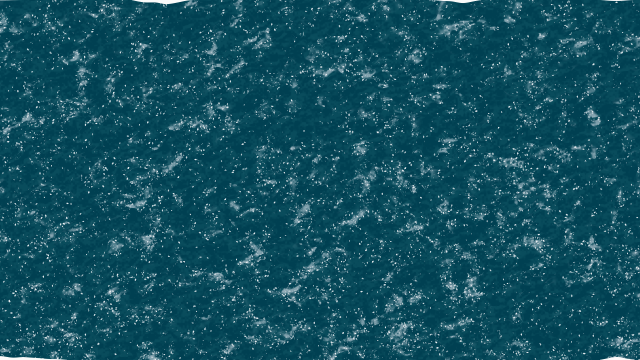
This texture is drawn by a Shadertoy shader. Its source:

```glsl
// Deep teal water seen from above, covered in clustered white glints.
// Warped diagonal noise drives the swell, small foam wisps and glint
// density; glints are jittered ellipses on two grids, with ragged pale rims.

const vec3 DEEP_TEAL = vec3(0.00, 0.250, 0.320);
const vec3 LIT_TEAL  = vec3(0.035, 0.300, 0.362);
const vec3 FOAM      = vec3(0.74, 0.80, 0.84);
const vec3 GLINT     = vec3(0.97, 0.97, 0.98);
const vec3 PAPER     = vec3(0.98);

const float DRIFT_ANGLE   = 0.68;   // direction of the streaks, radians
const float WARP          = 0.020;  // bending of the patches
const float COARSE_CELLS  = 128.0;  // glint cells per canvas height
const float FINE_CELLS    = 180.0;
const float COARSE_RADIUS = 0.0019;
const float FINE_RADIUS   = 0.0012;
const float GLINT_FLOOR   = 0.025;
const float GLINT_DENSITY = 0.36;
const float FOAM_STRENGTH = 0.66;
const float STRAND_STRENGTH = 0.10;
const float BORDER_DEPTH  = 0.010;

float hash(vec2 p) {
    return fract(sin(dot(p, vec2(127.1, 311.7))) * 43758.5453);
}

float noise(vec2 p) {
    vec2 i = floor(p), f = fract(p);
    f = f * f * (3.0 - 2.0 * f);
    return mix(mix(hash(i), hash(i + vec2(1, 0)), f.x),
               mix(hash(i + vec2(0, 1)), hash(i + vec2(1, 1)), f.x), f.y);
}

vec2 rotate(vec2 p, float angle) {
    float c = cos(angle), s = sin(angle);
    return vec2(c * p.x + s * p.y, c * p.y - s * p.x);
}

vec2 warp(vec2 p) {
    return p + WARP * (vec2(noise(p * 30.0), noise(p * 30.0 + 40.0)) - 0.5);
}

// Where the light gathers: faint diagonal bands broken into small patches
float cluster(vec2 p) {
    vec2 q = rotate(p, DRIFT_ANGLE);
    float bands = noise(q * vec2(9.0, 18.0) + 3.0);
    float patches = noise(q * vec2(27.0, 40.0) + 17.0);
    float flecks = noise(p * vec2(54.0, 76.0) + 29.0);
    return 0.17 * bands + 0.38 * patches + 0.45 * flecks;
}

// Small ellipses of random size, tilt and brightness
float glints(vec2 p, float cells, float radius, float pixel, float seed) {
    vec2 home = floor(p * cells);
    float light = 0.0;
    for (int y = -1; y <= 1; y++) {
        for (int x = -1; x <= 1; x++) {
            vec2 id = home + vec2(x, y);
            vec2 key = id + seed;
            vec2 jitter = vec2(hash(key + 5.3), hash(key + 9.1));
            vec2 center = (id + jitter) / cells;
            float gather = smoothstep(0.40, 0.74, cluster(warp(center)));
            float density = GLINT_FLOOR + GLINT_DENSITY * gather;
            density *= mix(1.2, 0.8, center.y);
            if (hash(key) < density) {
                float size = radius * mix(0.6, 1.35, hash(key + 2.7));
                vec2 d = rotate(p - center, 3.1 * hash(key + 7.9));
                float dist = length(d * vec2(0.82, 1.2));
                float cover = clamp((size - dist) / pixel + 0.5, 0.0, 1.0);
                light = max(light, cover * mix(0.5, 1.0, hash(key + 4.4)));
            }
        }
    }
    return light;
}

// Depth of the pale rim along one edge, mostly zero
float rimDepth(float x, float seed) {
    float swell = smoothstep(0.55, 0.95, noise(vec2(x * 7.0, seed)));
    return BORDER_DEPTH * swell * (0.6 + 0.6 * noise(vec2(x * 28.0, seed + 4.0)));
}

void mainImage(out vec4 fragColor, in vec2 fragCoord) {
    float pixel = 1.0 / iResolution.y;
    vec2 p = fragCoord * pixel;
    vec2 bent = warp(p);

    // Water body with fine, slanted ripples
    float light = cluster(bent);
    float ripple = noise(rotate(bent, 0.35) * vec2(46.0, 115.0));
    float grain = noise(p * 190.0);
    float lit = 0.25 * light + 0.4 * ripple + 0.35 * grain;
    vec3 color = mix(DEEP_TEAL, LIT_TEAL, smoothstep(0.34, 0.68, lit));

    // Thin translucent strands between the patches
    float strand = 1.0 - abs(2.0 * noise(rotate(bent, 0.5) * vec2(38.0, 78.0) + 8.0) - 1.0);
    strand = smoothstep(0.75, 1.0, strand) * smoothstep(0.42, 0.64, light);
    color = mix(color, FOAM, STRAND_STRENGTH * strand);

    // Small wispy foam in the brightest patches
    float wisps = noise(rotate(bent, 0.5) * vec2(70.0, 150.0)) * (0.45 + 0.9 * grain);
    float foam = smoothstep(0.61, 0.80, light) * smoothstep(0.08, 0.75, wisps);
    color = mix(color, FOAM, FOAM_STRENGTH * foam);

    // Sharp glints over a finer, dimmer sparkle
    float sparkle = glints(p, FINE_CELLS, FINE_RADIUS, pixel, 61.0);
    float flash = glints(p, COARSE_CELLS, COARSE_RADIUS, pixel, 13.0);
    color = mix(color, GLINT, 0.50 * sparkle);
    color = mix(color, GLINT, 0.95 * flash);

    // Ragged pale rims at the top and bottom
    float topDepth = rimDepth(p.x, 21.0), bottomDepth = rimDepth(p.x, 47.0);
    float inside = max(topDepth - 1.0 + p.y, bottomDepth - p.y);
    float rim = clamp(inside / pixel + 0.5, 0.0, 1.0);
    color = mix(color, PAPER, rim * step(0.0005, max(topDepth, bottomDepth)));

    fragColor = vec4(color, 1.0);
}
```
